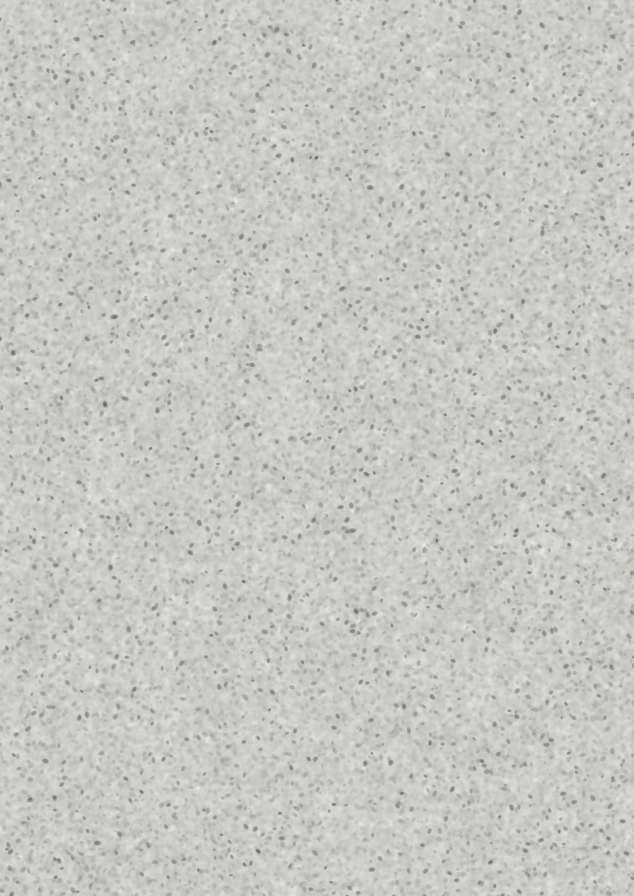
Reproduce this texture procedurally as a WebGL 1 fragment shader.

```glsl
precision highp float;
// Pale grey speckled stone: soft mottling strewn with fine dark and light grains.

uniform vec2 u_resolution;

const vec3 STONE = vec3(0.803, 0.806, 0.786);
const float TAU = 6.2831853;

// Two random values in 0..1 for a cell.
vec2 hash2(vec2 cell, float seed) {
  vec3 q = fract(vec3(cell.xyx + seed * 17.3) * vec3(0.1031, 0.1030, 0.0973));
  q += dot(q, q.yzx + 33.33);
  return fract((q.xx + q.yz) * q.zy);
}

float cornerSlope(vec2 cell, vec2 offset, float seed) {
  float angle = TAU * hash2(cell, seed).x;
  return dot(vec2(cos(angle), sin(angle)), offset);
}

// Gradient noise, centred on zero.
float gradientNoise(vec2 p, float seed) {
  vec2 i = floor(p);
  vec2 f = fract(p);
  vec2 w = f * f * f * (f * (f * 6.0 - 15.0) + 10.0);
  vec2 e = vec2(1.0, 0.0);
  float low = mix(cornerSlope(i, f, seed),
                  cornerSlope(i + e, f - e, seed), w.x);
  float high = mix(cornerSlope(i + e.yx, f - e.yx, seed),
                   cornerSlope(i + e.xx, f - e.xx, seed), w.x);
  return mix(low, high, w.y);
}

// Scattered soft oval grains; returns the strongest one covering p.
// radii: smallest and largest, in cells. strengths: faintest and boldest.
float grains(vec2 p, float density, vec2 radii, vec2 strengths, float seed) {
  vec2 home = floor(p);
  float strongest = 0.0;
  for (int y = -1; y <= 1; y++) {
    for (int x = -1; x <= 1; x++) {
      vec2 cell = home + vec2(float(x), float(y));
      vec2 place = hash2(cell, seed);
      vec2 form = hash2(cell, seed + 1.0);
      vec2 kind = hash2(cell, seed + 2.0);
      vec2 d = p - cell - place;
      float angle = TAU * form.x;
      vec2 axis = vec2(cos(angle), sin(angle));
      vec2 local = vec2(dot(d, axis) * 0.82, dot(d, vec2(-axis.y, axis.x)) * 1.18);
      float radius = mix(radii.x, radii.y, form.y);
      float cover = 1.0 - smoothstep(radius * 0.45, radius * 1.3, length(local));
      float strength = mix(strengths.x, strengths.y, kind.x * kind.x);
      strongest = max(strongest, cover * strength * step(kind.y, density));
    }
  }
  return strongest;
}

// Cloudy tone variation from broad to fine.
float mottling(vec2 p) {
  return 0.024 * gradientNoise(p * 14.0, 3.0)
       + 0.030 * gradientNoise(p * 42.0, 7.0)
       + 0.066 * gradientNoise(p * 105.0, 11.0)
       + 0.050 * gradientNoise(p * 185.0, 15.0);
}

void main() {
  vec2 p = gl_FragCoord.xy / u_resolution.y;

  float tone = mottling(p);
  // Faint dense grains, then bold sparse ones.
  tone -= grains(p * 145.0, 0.55, vec2(0.25, 0.55), vec2(0.02, 0.10), 21.0);
  tone -= grains(p * 108.0, 0.42, vec2(0.20, 0.36), vec2(0.05, 0.27), 31.0);
  // Pale flecks.
  tone += grains(p * 90.0, 0.22, vec2(0.20, 0.40), vec2(0.02, 0.06), 41.0);

  gl_FragColor = vec4(clamp(STONE + tone, 0.0, 1.0), 1.0);
}
```
